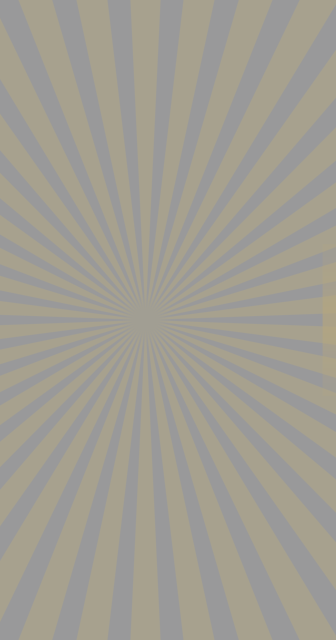
This background is drawn by a Shadertoy shader. Its source:

```glsl
// Muted sunburst: grey rays on warm tan, with a faint yellow panel at the right edge.

const float TAU = 6.2831853;
const float RAY_COUNT = 38.0;
const float GREY_SHARE = 0.43;
const vec2 HUB = vec2(0.433, 0.5);

const vec3 TAN = vec3(0.655, 0.632, 0.558);
const vec3 GREY = vec3(0.600, 0.600, 0.602);
const vec3 HUB_TONE = vec3(0.632, 0.620, 0.575);
const vec3 PANEL_YELLOW = vec3(0.71, 0.65, 0.49);

// Signed distance to the nearest ray edge, negative inside a ray.
float rayDistance(vec2 p, float count, float share) {
    float turn = atan(p.y, p.x) / TAU * count;
    float fromAxis = abs(fract(turn + 0.5) - 0.5);
    return (fromAxis - 0.5 * share) * TAU / count * length(p);
}

// Signed distance to a box, negative inside.
float boxDistance(vec2 p, vec2 halfSize) {
    vec2 d = abs(p) - halfSize;
    return length(max(d, 0.0)) + min(max(d.x, d.y), 0.0);
}

// Smooth coverage of a shape from its signed distance.
float coverage(float d, float softness) {
    return 1.0 - smoothstep(-softness, softness, d);
}

void mainImage(out vec4 fragColor, in vec2 fragCoord) {
    vec2 uv = fragCoord / iResolution.xy;
    vec2 p = (fragCoord - HUB * iResolution.xy) / iResolution.y;
    float softness = max(0.0012, 0.8 / iResolution.y);

    // Alternating rays, melting together at the hub
    float ray = coverage(rayDistance(p, RAY_COUNT, GREY_SHARE), softness);
    vec3 color = mix(TAN, GREY, ray);
    color = mix(HUB_TONE, color, smoothstep(0.012, 0.045, length(p)));

    // Translucent panel, warmest at mid height
    float panel = coverage(boxDistance(uv - vec2(1.06, 0.5), vec2(0.1, 0.1185)), softness);
    float warmth = mix(0.2, 0.65, exp(-pow((uv.y - 0.5) / 0.06, 2.0)));
    color = mix(color, PANEL_YELLOW, panel * warmth);

    fragColor = vec4(color, 1.0);
}
```
